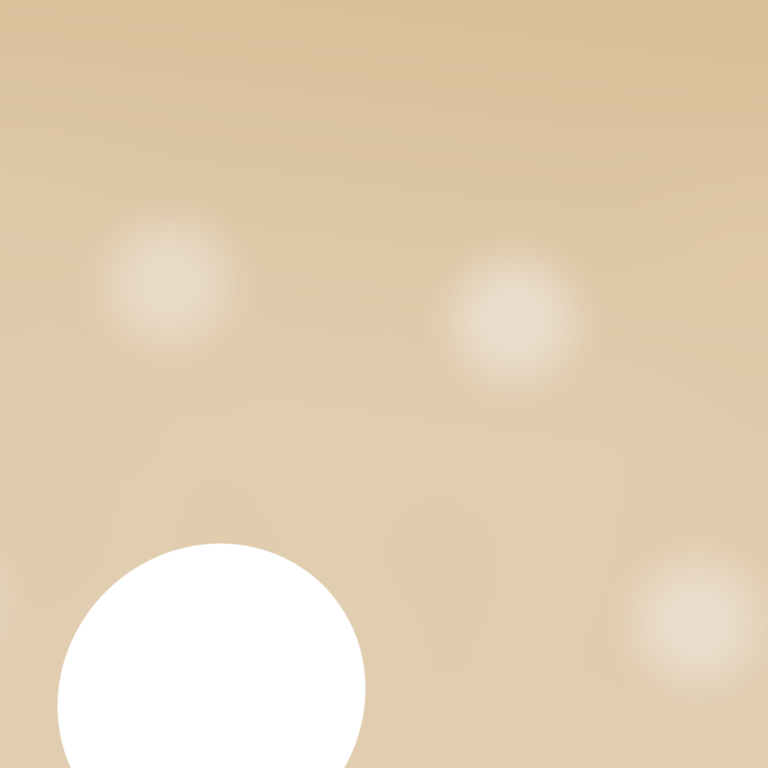
Reproduce this background procedurally as a WebGL 1 fragment shader.

```glsl
precision highp float;
// Warm sand backdrop: a soft gradient that darkens towards the top right,
// faint peach mottling from value noise, blurred pale glows placed by a loop,
// and one crisp, slightly tilted white disc at the lower left.

uniform vec2 u_resolution;

const vec3 SAND_LOW = vec3(0.882, 0.805, 0.692);
const vec3 SAND_HIGH = vec3(0.851, 0.752, 0.604);
const vec3 PEACH = vec3(0.884, 0.790, 0.665);
const vec3 GLOW_COLOR = vec3(0.918, 0.866, 0.796);
const vec3 DISC_COLOR = vec3(1.0);

const float GLOW_CORE = 0.025;
const float GLOW_EDGE = 0.125;
const vec2 DISC_CENTER = vec2(0.2754, 0.0918);
const vec2 DISC_RADII = vec2(0.2061, 0.1947);
const float DISC_TILT = 0.785;
const float MOTTLE_SCALE = 7.0;

float hash(vec2 p) {
  return fract(sin(dot(p, vec2(127.1, 311.7))) * 43758.5);
}

float valueNoise(vec2 p) {
  vec2 cell = floor(p);
  vec2 f = fract(p);
  f = f * f * (3.0 - 2.0 * f);
  float low = mix(hash(cell), hash(cell + vec2(1.0, 0.0)), f.x);
  float high = mix(hash(cell + vec2(0.0, 1.0)), hash(cell + vec2(1.0)), f.x);
  return mix(low, high, f.y);
}

vec3 backdrop(vec2 uv) {
  // The upper right corner is the darkest.
  float height = uv.y + 0.13 * (uv.x - 0.5);
  vec3 color = mix(SAND_LOW, SAND_HIGH, smoothstep(0.36, 1.08, height));

  // Peach tint gathers at the sides and in faint blotches.
  float sides = smoothstep(0.25, 0.5, abs(uv.x - 0.5));
  float band = 1.0 - smoothstep(0.15, 0.4, abs(uv.y - 0.5));
  float blotch = smoothstep(0.5, 0.9, valueNoise(uv * MOTTLE_SCALE));
  float tint = 0.6 * sides * band + 0.3 * blotch * (1.0 - smoothstep(0.5, 0.8, uv.y));
  return mix(color, PEACH, min(tint, 1.0));
}

vec2 glowCenter(int i) {
  if (i == 0) return vec2(0.221, 0.632);
  if (i == 1) return vec2(0.669, 0.583);
  if (i == 2) return vec2(0.908, 0.190);
  return vec2(-0.083, 0.220);
}

float glowMask(vec2 uv) {
  float mask = 0.0;
  for (int i = 0; i < 4; i++) {
    float d = length(uv - glowCenter(i));
    float strength = i == 0 ? 0.85 : 1.0;
    mask = max(mask, strength * (1.0 - smoothstep(GLOW_CORE, GLOW_EDGE, d)));
  }
  return mask;
}

// Approximate signed distance to the tilted ellipse.
float discDistance(vec2 uv) {
  float c = cos(DISC_TILT);
  float s = sin(DISC_TILT);
  vec2 p = uv - DISC_CENTER;
  vec2 q = vec2(c * p.x + s * p.y, c * p.y - s * p.x) / DISC_RADII;
  return (length(q) - 1.0) * min(DISC_RADII.x, DISC_RADII.y);
}

void main() {
  vec2 uv = gl_FragCoord.xy / u_resolution;
  float pixel = 1.0 / min(u_resolution.x, u_resolution.y);

  vec3 color = mix(backdrop(uv), GLOW_COLOR, glowMask(uv));
  color = mix(color, DISC_COLOR, 1.0 - smoothstep(-pixel, pixel, discDistance(uv)));
  gl_FragColor = vec4(color, 1.0);
}
```
